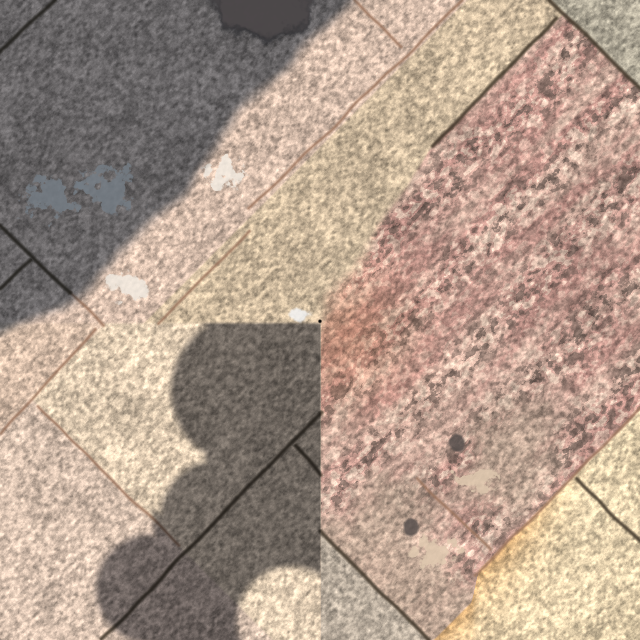
This texture is drawn by a Shadertoy shader. Its source:

```glsl
// Weathered sandstone paving with diagonal joints, a pink streaked slab and soft shadows.

// Joint end points: a.xy, b.xy
const vec4 DARK_JOINTS[9] = vec4[9](
    vec4(0, .92, .085, 1), vec4(0, .648, .11, .543), vec4(0, .551, .05, .594),
    vec4(.677, .772, .87, .971), vec4(.859, 1, 1, .863), vec4(.159, 0, .501, .355),
    vec4(.462, .303, .501, .258), vec4(.501, .17, .67, 0), vec4(.901, .251, 1, .154));
const vec4 BROWN_JOINTS[8] = vec4[8](
    vec4(.11, .543, .163, .492), vec4(.247, .495, .39, .638), vec4(.39, .674, .723, 1),
    vec4(.553, 1, .625, .928), vec4(0, .323, .15, .486), vec4(.059, .366, .28, .147),
    vec4(.651, .251, .766, .141), vec4(.742, .1, 1, .362));

float hash(vec2 p) {
    vec3 q = fract(vec3(p.xyx) * .1031);
    q += dot(q, q.yzx + 33.33);
    return fract((q.x + q.y) * q.z);
}

float noise(vec2 p) {
    vec2 i = floor(p), f = fract(p);
    f = f * f * (3. - 2. * f);
    return mix(mix(hash(i), hash(i + vec2(1, 0)), f.x),
               mix(hash(i + vec2(0, 1)), hash(i + vec2(1, 1)), f.x), f.y);
}

float fbm(vec2 p) {
    float sum = 0., amp = .533;
    for (int i = 0; i < 4; i++) {
        sum += amp * noise(p);
        p = mat2(1.6, 1.2, -1.2, 1.6) * p + 7.3;
        amp *= .5;
    }
    return sum;
}

// Coverage where d is below zero, with edge half-width w.
float below(float d, float w) { return 1. - smoothstep(-w, w, d); }

float segment(vec2 p, vec4 s) {
    vec2 v = s.zw - s.xy, q = p - s.xy;
    return length(q - v * clamp(dot(q, v) / dot(v, v), 0., 1.));
}

float disc(vec2 p, float x, float y, float r) { return length(p - vec2(x, y)) - r; }

// Ragged ellipse; shape holds center and radii.
vec3 blotch(vec3 c, vec2 p, vec4 shape, vec3 tint, float ragged) {
    float d = length((p - shape.xy) / shape.zw) - 1. + ragged * (fbm(p * 65.) - .5);
    return mix(c, tint, .85 * below(d, .2));
}

void mainImage(out vec4 fragColor, in vec2 fragCoord) {
    vec2 p = fragCoord / iResolution.xy;
    float aa = 1. / iResolution.y;
    float across = p.y - p.x, along = p.x + p.y;
    float right = below(.501 - p.x, aa), low = below(p.y - .495, aa + .002);
    float lowLeft = low * (1. - right);
    float rough = fbm(p * 14.) - .5;

    // Upper slabs
    vec3 c = mix(vec3(.84, .74, .67), vec3(.81, .73, .62), below(across - .27, .003));

    // Pink slab with diagonal bands of dark and pale flecks
    float bands = .5 + .5 * cos((across - .02 + .07 * rough) * 41.9);
    float streak = fbm(vec2(along * 5., across * 30.));
    float fleck = fbm(vec2(along * 55., across * 80.));
    vec3 pink = mix(vec3(.8, .67, .61), vec3(.73, .56, .52), smoothstep(.3, .7, streak));
    pink = mix(pink, vec3(.42, .36, .33), (.25 + .5 * bands) * smoothstep(.53, .66, fleck));
    pink = mix(pink, vec3(.92, .83, .75), (.3 + .4 * bands) * below(fleck - .4, .07));
    vec2 rust = p - vec2(.53, .48);
    pink = mix(pink, vec3(.72, .5, .39), .5 * exp(-90. * dot(rust, rust)));
    float ramp = clamp((p.x - .5) / .18, 0., 1.);
    float border = across - .098 * ramp + .1 * rough * (1. - ramp);
    c = mix(c, pink, below(border, mix(.03, .003, ramp)) * max(right, 1. - low));

    // Lower right slabs
    float worn = below(along - .86 + .2 * rough, .06) * below(across + .34 + .2 * rough, .06);
    worn = max(worn, below(disc(p, .8, .27, .075) + .1 * rough, .04));
    c = mix(c, vec3(.73, .64, .57), .85 * worn * right);
    c = mix(c, vec3(.71, .66, .6), below(along - .671, .003) * right);
    float edge = mix(-.678, -.64, smoothstep(.735, .75, p.x));
    float ochre = .8 * exp(-18. * max(edge - across, 0.)) * below(p.x - .86, .08);
    vec3 cream = mix(vec3(.91, .83, .69), vec3(.85, .65, .42), ochre);
    c = mix(c, cream, below(across - edge, .003));
    c = mix(c, vec3(.7, .67, .6), below(1.861 - along, .003));

    // Lower left slabs
    vec3 pale = mix(vec3(.87, .79, .69), vec3(.84, .75, .68), below(along - .426, .004));
    pale = mix(pale, vec3(.83, .73, .65), below(.33 - across, .004));
    c = mix(c, pale, lowLeft);

    // Surface grain
    float grain = fbm(vec2(along * 95., across * 130.)) - .5;
    c *= 1. + .75 * grain + .22 * rough + .14 * (noise(p * 240.) - .5);

    // Chips, pits and mineral patches
    vec3 chalk = vec3(.95, .92, .88), chip = vec3(.88, .79, .69), pit = vec3(.34, .31, .3);
    c = blotch(c, p, vec4(.2, .55, .024, .018), chalk, 2.5);
    c = blotch(c, p, vec4(.35, .73, .022, .025), chalk, 3.);
    c = blotch(c, p, vec4(.17, .7, .035, .03), chalk, 3.5);
    c = blotch(c, p, vec4(.09, .69, .035, .022), chalk, 3.5);
    c = blotch(c, p, vec4(.68, .135, .035, .022), chip, 3.);
    c = blotch(c, p, vec4(.74, .25, .03, .012), chip, 3.);
    c = blotch(c, p, vec4(.714, .308, .012, .014), pit, .5);
    c = blotch(c, p, vec4(.642, .175, .012, .014), pit, .5);
    c = blotch(c, p, vec4(.41, .985, .075, .045), pit, .8);
    c = blotch(c, p, vec4(.412, .989, .068, .04), vec3(.66, .56, .51), .8);

    // Joints between slabs
    vec2 wp = p + .004 * (vec2(noise(p * 25.), noise(p * 25. + 40.)) - .5);
    float dark = 1., brown = 1.;
    for (int i = 0; i < 9; i++) dark = min(dark, segment(wp, DARK_JOINTS[i]));
    for (int i = 0; i < 8; i++) brown = min(brown, segment(wp, BROWN_JOINTS[i]));
    c = mix(c, vec3(.61, .46, .37), .85 * below(brown - .002, aa + .0012));
    c = mix(c, vec3(.27, .23, .18), .85 * below(dark - .003, aa + .0012));

    // Corner shadow
    float rim = .41 + .04 * smoothstep(.95, 1.2, along) + .07 * below(along - .55, .1);
    c *= mix(vec3(1), vec3(.48, .53, .59), below(rim - across + .03 * rough, .02));

    // Rounded lower shadow
    float shade = min(disc(p, .385, .39, .118), disc(p, .34, .19, .09));
    shade = min(shade, disc(p, .235, .08, .085));
    shade = min(shade, min(max(.32 - p.x, .1 - p.y), max(.24 - p.x, p.y - .2)));
    shade = max(shade, -disc(p, .455, .03, .085));
    c *= mix(vec3(1), vec3(.49, .5, .53), below(shade, .009) * lowLeft);

    // Bright flake and dark point at the center
    c = blotch(c, p, vec4(.466, .508, .017, .011), vec3(.96), 1.);
    c = mix(c, vec3(.03), below(disc(p, .5, .498, .0025), aa));
    fragColor = vec4(clamp(c, 0., 1.), 1);
}
```
